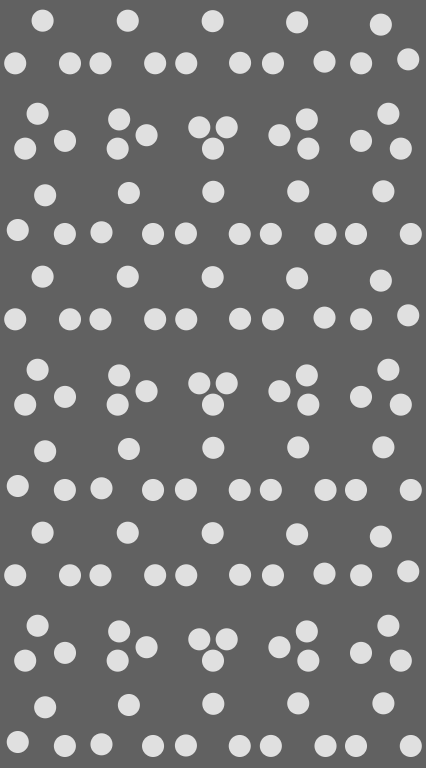
Give the GLSL for this pattern, as a Shadertoy shader.

```glsl
const vec2 GRID = vec2(5.0, 9.0);        // cells across and down
const float CYCLE_ROWS = 3.0;            // rows in one full turn of the triangle
const float DOT_RADIUS = 0.129;          // lengths below are in cell heights
const float HALF_BASE = 0.321;
const float APEX_Y = 0.258;              // measured up from the cell centre
const float BASE_Y = -0.242;
const vec3 GROUND_COLOR = vec3(0.38);
const vec3 DOT_COLOR = vec3(0.88);

float easeInOutCubic(float t) {
    float u = 1.0 - t;
    return t < 0.5 ? 4.0 * t * t * t : 1.0 - 4.0 * u * u * u;
}

// Corners in counter-clockwise order: apex, left, right
vec2 corner(int k) {
    int i = k % 3;
    return i == 0 ? vec2(0.0, APEX_Y)
                  : vec2(i == 1 ? -HALF_BASE : HALF_BASE, BASE_Y);
}

// Three dots, each sliding along an edge to the next corner
float triadDistance(vec2 p, float progress) {
    float d = 1e3;
    for (int k = 0; k < 3; k++) {
        vec2 dotCenter = mix(corner(k), corner(k + 1), progress);
        d = min(d, length(p - dotCenter) - DOT_RADIUS);
    }
    return d;
}

void mainImage(out vec4 fragColor, in vec2 fragCoord) {
    vec2 pitch = iResolution.xy / GRID;
    vec2 gridPos = fragCoord / pitch;
    vec2 cell = floor(gridPos);
    vec2 p = (fract(gridPos) - 0.5) * pitch / pitch.y;

    // Steps run left to right, then down through the rows of a cycle
    float row = mod(GRID.y - 1.0 - cell.y, CYCLE_ROWS);
    float stepIndex = row * GRID.x + cell.x;
    float lastStep = GRID.x * CYCLE_ROWS - 1.0;
    float progress = easeInOutCubic(stepIndex / lastStep);

    // Antialias over one pixel
    float coverage = clamp(0.5 - triadDistance(p, progress) * pitch.y, 0.0, 1.0);
    fragColor = vec4(mix(GROUND_COLOR, DOT_COLOR, coverage), 1.0);
}
```
